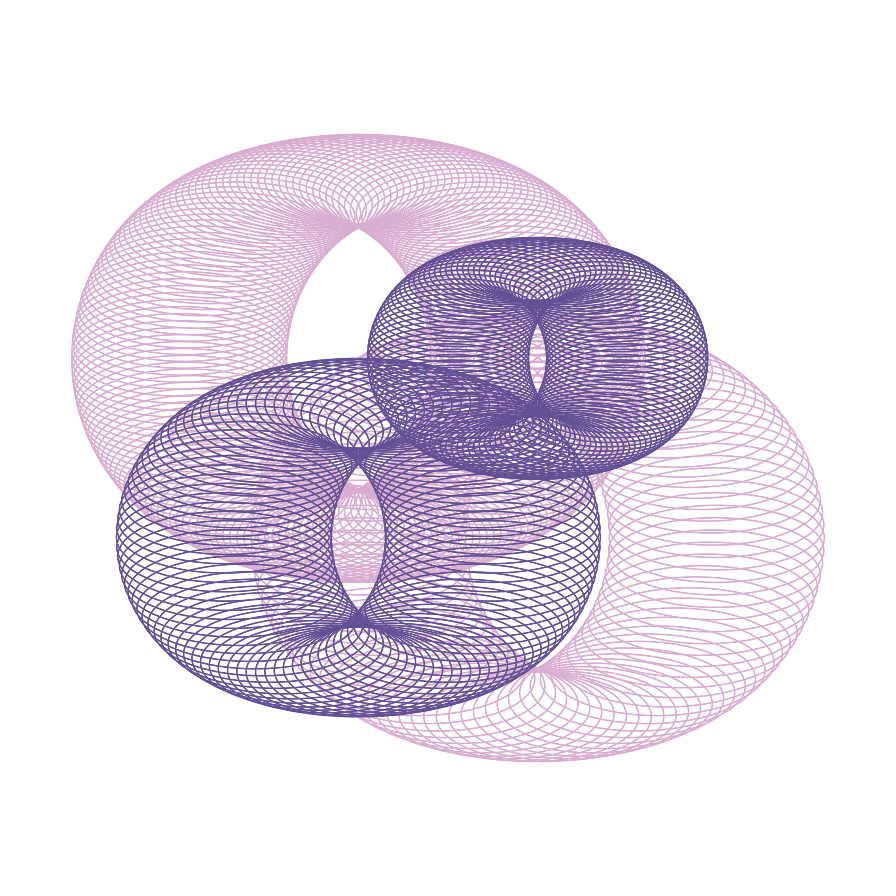
Write a WebGL 1 fragment shader that draws this background.

```glsl
precision highp float;

uniform vec2 u_resolution;

const float TAU = 6.283185;
const int MAX_RINGS = 160;
const float HALF_LINE = 0.0009;

const vec3 PAPER = vec3(1.0);
const vec3 PINK = vec3(0.85, 0.68, 0.82);
const vec3 PURPLE = vec3(0.39, 0.31, 0.58);

// Approximate distance to the outline of an ellipse at the origin
float ellipseOutline(vec2 p, vec2 radii) {
  vec2 q = p / radii;
  float len = length(q);
  float slope = length(q / radii);
  return abs(len - 1.0) * len / max(slope, 0.0001);
}

// Coverage of a mesh of ellipses whose centres run along a circle
float ringMesh(vec2 p, float orbit, vec2 radii, float count, float pixel) {
  // Skip everything beyond the bounding box
  vec2 outside = abs(p) - (orbit + radii);
  if (max(outside.x, outside.y) > 0.01) return 0.0;

  float nearest = 1.0;
  for (int i = 0; i < MAX_RINGS; i++) {
    float index = float(i);
    if (index >= count) break;
    float angle = TAU * index / count;
    vec2 centre = orbit * vec2(cos(angle), sin(angle));
    nearest = min(nearest, ellipseOutline(p - centre, radii));
  }
  return 1.0 - smoothstep(HALF_LINE - 0.5 * pixel, HALF_LINE + 0.5 * pixel, nearest);
}

void main() {
  float side = min(u_resolution.x, u_resolution.y);
  float pixel = 1.0 / side;
  vec2 uv = (gl_FragCoord.xy - 0.5 * u_resolution) / side + 0.5;

  // Large pale tori at the back
  vec2 wide = vec2(0.12, 0.05);
  float pale = ringMesh(uv - vec2(0.4, 0.6), 0.2, wide, 160.0, pixel);
  pale = max(pale, ringMesh(uv - vec2(0.6, 0.4), 0.2, wide, 90.0, pixel));

  // Smaller dark tori in front
  vec2 narrow = vec2(0.09, 0.035);
  float dark = ringMesh(uv - vec2(0.4, 0.4), 0.15, wide, 90.0, pixel);
  dark = max(dark, ringMesh(uv - vec2(0.6, 0.6), 0.1, narrow, 100.0, pixel));

  vec3 color = mix(PAPER, PINK, pale);
  color = mix(color, PURPLE, dark);
  gl_FragColor = vec4(color, 1.0);
}
```
